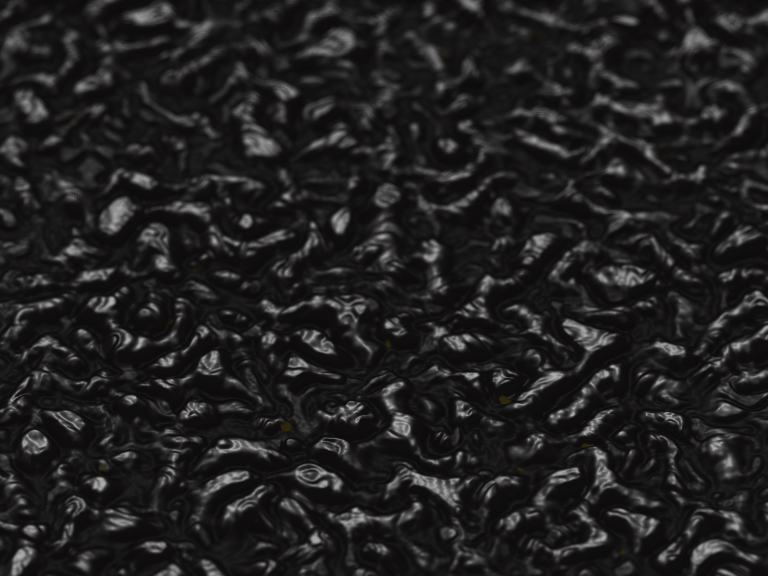
Reproduce this texture procedurally as a Shadertoy shader.

```glsl
const float DENSITY = 12.0;      // bumps per canvas height
const float VIEW_ANGLE = 0.85;   // camera elevation, radians
const float LIGHT_ANGLE = 0.90;  // softbox elevation, radians
const float PERSPECTIVE = 0.08;
const float WARP = 0.45;
const float BUMP_HEIGHT = 0.25;
const float KNOB_HEIGHT = 0.065;
const float GRAIN_HEIGHT = 0.022;
const float FOCUS_Y = 0.28;
const float FOCUS_BLUR = 0.0009;
const float DEFOCUS = 0.0095;
const int LENS_SAMPLES = 18;
const int MARCH_STEPS = 8;
const float SHEEN = 0.40;
const float GLINT = 0.24;
const float CREASE_LIGHT = 0.12;
const vec3 BLACK_PLASTIC = vec3(0.060, 0.053, 0.054);
const vec3 LIGHT_TINT = vec3(0.99, 1.0, 1.0);
const vec3 GOLD_FLECK = vec3(0.27, 0.22, 0.03);

vec2 hash2(vec2 p) {
    vec3 q = fract(p.xyx * vec3(0.1031, 0.1030, 0.0973));
    q += dot(q, q.yzx + 33.33);
    return fract((q.xx + q.yz) * q.zy) * 2.0 - 1.0;
}

float gradientNoise(vec2 p) {
    vec2 i = floor(p), f = p - i;
    vec2 u = f * f * f * (f * (f * 6.0 - 15.0) + 10.0);
    float a = dot(hash2(i), f);
    float b = dot(hash2(i + vec2(1, 0)), f - vec2(1, 0));
    float c = dot(hash2(i + vec2(0, 1)), f - vec2(0, 1));
    float d = dot(hash2(i + vec2(1, 1)), f - vec2(1, 1));
    return mix(mix(a, b, u.x), mix(c, d, u.x), u.y);
}

// Rounded lumps parted by creases, with smaller knobs on them
float relief(vec2 p) {
    float bump = smoothstep(0.0, 0.36, abs(gradientNoise(p)));
    float knob = smoothstep(0.0, 0.35, abs(gradientNoise(p * 2.2 + 7.3)));
    return BUMP_HEIGHT * bump + KNOB_HEIGHT * knob;
}

float grainyRelief(vec2 p) {
    return relief(p) + GRAIN_HEIGHT * gradientNoise(p * 7.0 + 3.7);
}

vec3 surfaceNormal(vec2 p) {
    const float e = 0.02;
    float h = grainyRelief(p);
    float hx = grainyRelief(p + vec2(e, 0.0));
    float hy = grainyRelief(p + vec2(0.0, e));
    return normalize(vec3(h - hx, h - hy, e));
}

vec3 shade(vec2 screen) {
    // Ground point under this ray, bent so the lumps turn into worms
    float spread = 1.0 + PERSPECTIVE * screen.y;
    vec2 ground = screen * DENSITY * spread / vec2(1.0, sin(VIEW_ANGLE)) + 40.0;
    ground += WARP * vec2(gradientNoise(ground * 0.7 + 11.0),
                          gradientNoise(ground * 0.7 + 57.0));

    // March down through the relief to the first hit
    float top = BUMP_HEIGHT + KNOB_HEIGHT;
    float stride = top / float(MARCH_STEPS);
    float z = top, gap = 0.0, lastGap = stride;
    vec2 lean = vec2(0.0, -1.0 / tan(VIEW_ANGLE));
    for (int i = 0; i < MARCH_STEPS; i++) {
        z -= stride;
        gap = z - relief(ground + lean * z);
        if (gap < 0.0) break;
        lastGap = gap;
    }
    z += stride * clamp(-gap / max(lastGap - gap, 1e-4), 0.0, 1.0);
    vec2 hit = ground + lean * z;

    // Glossy reflection of a broad light behind the surface
    vec3 view = vec3(0.0, cos(VIEW_ANGLE), -sin(VIEW_ANGLE));
    vec3 light = normalize(vec3(-0.1, cos(LIGHT_ANGLE), sin(LIGHT_ANGLE)));
    float facing = max(dot(reflect(view, surfaceNormal(hit)), light), 0.0);
    float shine = SHEEN * pow(facing, 3.5) + GLINT * pow(facing, 30.0);
    float openness = mix(CREASE_LIGHT, 1.0, smoothstep(0.02, 0.19, z));
    vec3 color = BLACK_PLASTIC * mix(0.8, 1.0, openness) + LIGHT_TINT * shine * openness;

    // Rare gold flecks down in the creases
    float fleck = smoothstep(0.45, 0.55, gradientNoise(hit * 2.5 + 91.0));
    fleck *= 1.0 - smoothstep(0.06, 0.16, z);
    return mix(color, GOLD_FLECK, 0.6 * fleck);
}

void mainImage(out vec4 fragColor, in vec2 fragCoord) {
    vec2 screen = fragCoord / iResolution.y;
    float radius = FOCUS_BLUR + DEFOCUS * abs(screen.y - FOCUS_Y);

    // Average a spiral of lens samples for depth of field
    vec3 color = vec3(0.0);
    for (int i = 0; i < LENS_SAMPLES; i++) {
        float angle = 2.39996 * float(i);
        float reach = sqrt((float(i) + 0.5) / float(LENS_SAMPLES));
        color += shade(screen + radius * reach * vec2(cos(angle), sin(angle)));
    }
    fragColor = vec4(color / float(LENS_SAMPLES), 1.0);
}
```
